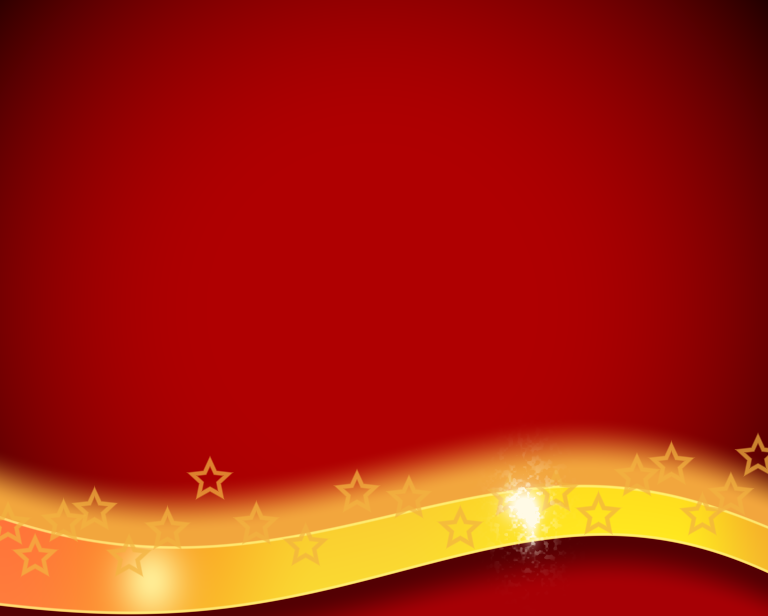
Reproduce this background procedurally as a Shadertoy shader.

```glsl
// Golden ribbon with outlined stars and sparkles on a deep red vignette.
#define RED vec3(0.685, 0.0, 0.004)
#define GLOW_COLOR vec3(0.95, 0.65, 0.24)
#define STAR_COLOR vec3(0.95, 0.70, 0.25)
#define RIM_COLOR vec3(1.0, 0.95, 0.50)
#define STAR_COUNT 20
#define STAR_RADIUS 0.031
#define STAR_STROKE 0.0056
#define STAR_OPACITY 0.72
#define RIM_WIDTH 0.0022
#define FLARE_CENTER vec2(0.680, 0.145)
#define ORB_CENTER vec2(0.197, 0.045)

const float PI = 3.14159;

float hash(vec2 p) {
    return fract(sin(dot(p, vec2(127.1, 311.7))) * 43758.5453);
}

float noise(vec2 p) {
    vec2 cell = floor(p), f = fract(p);
    f = f * f * (3.0 - 2.0 * f);
    return mix(mix(hash(cell), hash(cell + vec2(1, 0)), f.x),
               mix(hash(cell + vec2(0, 1)), hash(cell + vec2(1, 1)), f.x), f.y);
}

// Cubic through four evenly spaced heights, with a higher-order bend between them
float wave(float x, vec4 heights, vec2 bend) {
    float t = 3.0 * x, a = t - 1.0, b = t - 2.0, c = t - 3.0;
    vec4 weights = vec4(-a * b * c / 6.0, t * b * c / 2.0, -t * a * c / 2.0, t * a * b / 6.0);
    return dot(weights, heights) - (bend.x - bend.y * x * x) * t * a * b * c / 81.0;
}

float ribbonTop(float x) {
    return wave(x, vec4(0.130, 0.0977, 0.164, 0.117), vec2(0.50, 1.0));
}

float ribbonBottom(float x) {
    return wave(x, vec4(0.0137, 0.0156, 0.0924, 0.056), vec2(0.80, 0.85));
}

// Signed distance to a five-pointed star with mitred tips
float starDistance(vec2 p, float radius) {
    float angle = mod(atan(p.x, p.y) + PI / 5.0, PI * 0.4) - PI / 5.0;
    vec2 q = length(p) * vec2(sin(abs(angle)), cos(angle));
    vec2 tip = vec2(0.0, radius);
    vec2 valley = 0.48 * radius * vec2(sin(PI / 5.0), cos(PI / 5.0));
    vec2 edge = valley - tip;
    return dot(q - tip, normalize(vec2(-edge.y, edge.x)));
}

// Stars drift along the ribbon, bobbing on three summed waves
vec2 starCenter(float i) {
    float x = 0.0104 + 0.0514 * i - 0.0495 * sin(2.0 * PI * i / 19.0);
    float phase = 2.0 * PI * (i - 6.0) / 13.0;
    float lift = 0.008 + 0.036 * cos(4.0 * phase) + 0.027 * cos(phase) + 0.014 * cos(3.0 * phase);
    return vec2(x, ribbonTop(x) + lift);
}

float gaussian(vec2 offset, vec2 size) {
    vec2 q = offset / size;
    return exp(-dot(q, q));
}

vec3 ribbonColor(float x, float across) {
    vec3 color = mix(vec3(1.0, 0.47, 0.23), vec3(0.98, 0.65, 0.14), smoothstep(0.0, 0.28, x));
    color = mix(color, vec3(0.98, 0.83, 0.19), smoothstep(0.20, 0.42, x));
    color = mix(color, vec3(1.0, 0.89, 0.12), smoothstep(0.50, 0.78, x));
    color = mix(color, vec3(0.96, 0.70, 0.17), smoothstep(0.88, 1.02, x));
    return color + vec3(0.0, 0.04, 0.01) * (0.5 - across);
}

void mainImage(out vec4 fragColor, in vec2 fragCoord) {
    vec2 p = fragCoord / iResolution.x;
    float pixel = 1.0 / iResolution.x;
    float top = ribbonTop(p.x), bottom = ribbonBottom(p.x);
    float above = p.y - top, below = bottom - p.y;

    // Red backdrop with dark corners
    float falloff = max(length(p - vec2(0.485, 0.40)) - 0.2, 0.0) / 0.43;
    vec3 color = RED * max(1.0 - 0.73 * falloff * falloff, 0.12);

    // Warm haze over the ribbon, shadow under it
    color = mix(color, GLOW_COLOR, smoothstep(0.088, 0.018, above));
    vec3 floorColor = vec3(0.65, 0.0, 0.02) * mix(0.5, 1.0, smoothstep(0.005, 0.065, below));
    color = mix(color, floorColor, smoothstep(-pixel, pixel, below));

    // Ribbon body, soft orb and bright rims
    float ribbonEdge = max(above, below);
    float inside = smoothstep(pixel, -pixel, ribbonEdge);
    vec3 gold = ribbonColor(p.x, -below / (top - bottom));
    gold = mix(gold, vec3(1.0, 0.94, 0.60), 0.95 * gaussian(p - ORB_CENTER, vec2(0.043, 0.052)));
    float rim = smoothstep(RIM_WIDTH + pixel, RIM_WIDTH - pixel, abs(ribbonEdge + 0.5 * RIM_WIDTH));
    gold = mix(gold, RIM_COLOR, 0.8 * rim);
    color = mix(color, gold, inside);

    // Outlined stars
    for (int i = 0; i < STAR_COUNT; i++) {
        float d = starDistance(p - starCenter(float(i)), STAR_RADIUS);
        float outline = abs(d + 0.5 * STAR_STROKE) - 0.5 * STAR_STROKE;
        color = mix(color, STAR_COLOR, STAR_OPACITY * smoothstep(pixel, -pixel, outline));
    }

    // White flare with a scatter of dust
    vec2 offset = p - FLARE_CENTER;
    float flare = 1.1 * gaussian(offset, vec2(0.025, 0.022));
    flare += 0.8 * gaussian(offset - vec2(0.012, -0.026), vec2(0.010, 0.024));
    float grain = 0.6 * noise(p * 170.0) + 0.4 * noise(p * 330.0);
    float dust = smoothstep(0.48, 0.78, grain) * gaussian(offset - vec2(0.008, -0.012), vec2(0.034, 0.055));
    color = mix(color, vec3(1.0, 0.98, 0.90), clamp(flare + 0.7 * dust, 0.0, 1.0));

    fragColor = vec4(color, 1.0);
}
```
